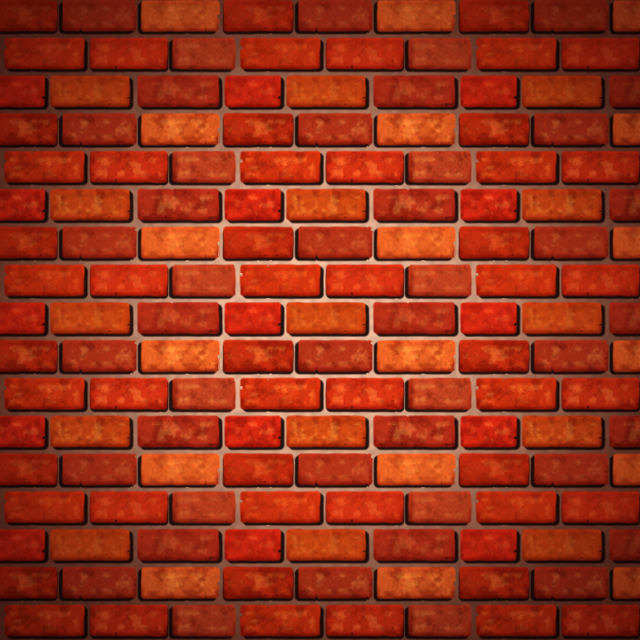
Reproduce this texture procedurally as a Shadertoy shader.

```glsl
// Red brick wall: three courses of three bricks repeat, under a warm central light.

const float COURSES = 16.93;  // courses down the canvas; one course is the unit
const float PERIOD = 6.24;    // width of three bricks and their joints
const float HALF_HEIGHT = 0.415;

// Per course: offset, then left edges, widths and shadow sides of its bricks
const float OFFSET[3] = float[3](-0.33, 0.11, -0.30);
const vec3 LEFT[3] = vec3[3](vec3(0.0, 1.98, 4.07), vec3(0.0, 2.27, 4.45), vec3(0.0, 1.63, 3.94));
const vec3 WIDTH[3] = vec3[3](vec3(1.84, 1.97, 2.06), vec3(2.12, 2.05, 1.67), vec3(1.49, 2.10, 2.15));
const vec3 SIDE[3] = vec3[3](vec3(0.0, -1.0, -1.0), vec3(1.0, 0.2, -1.0), vec3(1.0));

const vec3 CLAY[9] = vec3[9](
    vec3(0.74, 0.15, 0.045), vec3(0.68, 0.17, 0.08), vec3(0.90, 0.36, 0.13),
    vec3(0.81, 0.18, 0.05), vec3(0.81, 0.17, 0.06), vec3(0.74, 0.23, 0.11),
    vec3(0.83, 0.14, 0.06), vec3(0.79, 0.25, 0.065), vec3(0.69, 0.16, 0.08));
const vec3 MORTAR_LIT = vec3(0.90, 0.70, 0.58);
const vec3 MORTAR_DIM = vec3(0.48, 0.27, 0.19);
const vec3 SHADOW = vec3(0.10, 0.035, 0.03);

float hash(vec2 p) {
    vec3 q = fract(p.xyx * 0.1031);
    q += dot(q, q.yzx + 33.33);
    return fract((q.x + q.y) * q.z);
}

float noise(vec2 p) {
    vec2 i = floor(p), f = fract(p);
    f = f * f * (3.0 - 2.0 * f);
    return mix(mix(hash(i), hash(i + vec2(1, 0)), f.x),
               mix(hash(i + vec2(0, 1)), hash(i + vec2(1, 1)), f.x), f.y);
}

float fbm(vec2 p) {
    float sum = 0.0, amp = 0.53;
    for (int i = 0; i < 4; i++) {
        sum += amp * noise(p);
        p = p * 2.03 + 11.7;
        amp *= 0.5;
    }
    return sum;
}

float roundBox(vec2 p, vec2 halfSize, float radius) {
    vec2 q = abs(p) - halfSize + radius;
    return length(max(q, 0.0)) + min(max(q.x, q.y), 0.0) - radius;
}

float coverage(float d, float soft) {
    return 1.0 - smoothstep(-soft, soft, d);
}

// Clay surface: deep red stains, pale blotches, lit upper rim and dim lower rim
vec3 brickColor(vec3 clay, vec2 p, float d, vec2 seed, float wear) {
    float inside = smoothstep(0.05, 0.26, -d);
    float blotch = smoothstep(0.44, 0.74, fbm(p * 4.6 + seed));
    float stain = smoothstep(0.44, 0.74, fbm(p * 3.8 + seed + 57.0));
    vec3 col = clay * mix(vec3(1.0), vec3(0.80, 0.62, 0.55), stain * wear);
    col += vec3(0.11, 0.16, 0.075) * inside * (blotch * wear + 0.15);
    float rim = smoothstep(0.13, 0.02, -d);
    col += vec3(0.07, 0.02, 0.01) * rim * smoothstep(0.1, -0.4, p.y);
    col *= 1.0 - vec3(0.20, 0.40, 0.40) * rim * smoothstep(-0.1, 0.4, p.y);
    return col * (0.94 + 0.12 * noise(p * 15.0 + seed));
}

void mainImage(out vec4 fragColor, in vec2 fragCoord) {
    vec2 uv = fragCoord / iResolution.xy;
    vec2 wall = vec2(uv.x, 1.0 - uv.y) * COURSES + vec2(0.0, 0.04);
    float soft = max(0.034, 0.7 * COURSES / min(iResolution.x, iResolution.y));

    float course = floor(wall.y);
    int kind = int(mod(course, 3.0));
    float wear = mix(0.65, 1.0, mod(floor(course / 3.0), 2.0));

    // Mortar fades faster than the bricks away from the centre
    float radius = length(uv - 0.5);
    vec3 mortar = mix(MORTAR_LIT, MORTAR_DIM, smoothstep(0.05, 0.6, radius));
    vec3 col = mortar * (0.92 + 0.14 * noise(wall * 7.0));

    // Shadows first, then bricks, so that no shadow falls on a neighbour
    float shade = 0.0, face = 0.0;
    vec3 faceColor = vec3(0.0);
    for (int i = 0; i < 3; i++) {
        float width = WIDTH[kind][i];
        float x = wall.x - OFFSET[kind] - LEFT[kind][i] - 0.5 * width;
        vec2 p = vec2(mod(x + 0.5 * PERIOD, PERIOD) - 0.5 * PERIOD,
                      fract(wall.y) - 0.04 - HALF_HEIGHT);
        vec2 size = vec2(0.5 * width, HALF_HEIGHT);
        vec2 seed = vec2(float(i) * 19.0, float(kind) * 31.0) + 40.0;

        float chip = 0.025 * (noise(p * 4.0 + seed) - 0.5)
                   + 0.06 * smoothstep(0.84, 0.98, noise(p * 6.0 + seed + 23.0));
        float d = roundBox(p, size, 0.09) + chip;
        vec2 drop = vec2(0.08 * SIDE[kind][i], 0.06);
        float dShadow = roundBox(p - drop, size + 0.012, 0.13) + 0.4 * chip;
        shade = max(shade, coverage(dShadow, soft));

        float cover = coverage(d, soft);
        vec3 clay = brickColor(CLAY[kind * 3 + i], p, d, seed, wear);
        faceColor = mix(faceColor, clay, step(face, cover));
        face = max(face, cover);
    }
    col = mix(col, SHADOW, shade * 0.95);
    col = mix(col, faceColor, face);

    // Vignette, which deepens towards red
    float light = mix(1.03, 0.45, smoothstep(0.2, 0.82, radius));
    col *= pow(vec3(light), vec3(1.0, 1.35, 1.3));
    fragColor = vec4(clamp(col, 0.0, 1.0), 1.0);
}
```
